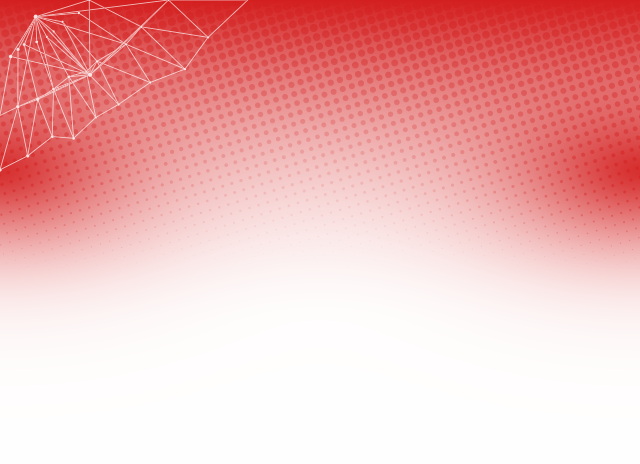
A WebGL 2 fragment shader for this background:

```glsl
#version 300 es
precision highp float;
// Red-to-white backdrop: a top fade joined by two side glows, overlaid with
// a tilted halftone grid whose dots shrink downward, and a white web of
// jittered ring nodes joined by thin lines in the upper left corner.

uniform vec2 u_resolution;
out vec4 fragColor;

const vec3 RED = vec3(0.83, 0.12, 0.12);
const vec3 WHITE = vec3(1.0, 0.997, 0.996);
const float HALF_PI = 1.5707963;
const float SPOKES = 9.0;

float hash(vec2 p) {
    return fract(sin(dot(p, vec2(127.1, 311.7))) * 43758.5453);
}

// Antialiased coverage of a shape from its signed distance
float cover(float d, float pixel) {
    return clamp(0.5 - d / pixel, 0.0, 1.0);
}

float segment(vec2 p, vec2 a, vec2 b) {
    vec2 ab = b - a;
    float h = clamp(dot(p - a, ab) / dot(ab, ab), 0.0, 1.0);
    return length(p - a - ab * h);
}

// Soft elliptical falloff, 1 at the centre
float glow(vec2 offset, vec2 size) {
    return exp(-pow(length(offset / size), 1.5));
}

// Amount of red before the dots are laid over it
float redness(vec2 p, float aspect) {
    float fade = max(1.0 - p.y / 0.7, 0.0);
    vec2 size = vec2(0.282, 0.161);
    float left = 0.9 * glow(p - vec2(0.0, 0.367), size);
    float right = 0.9 * glow(p - vec2(aspect, 0.367), size);
    return 1.0 - (1.0 - fade * fade) * (1.0 - left) * (1.0 - right);
}

// Tilted square grid of dots
float halftone(vec2 p, float cell, float tilt, float pixel) {
    float c = cos(tilt), s = sin(tilt);
    vec2 grid = vec2(c * p.x - s * p.y, s * p.x + c * p.y) / cell;
    float radius = 0.46 * (1.0 - p.y / 0.62);
    float dotMask = cover(length(fract(grid) - 0.5) - radius, pixel / cell);
    return dotMask * smoothstep(0.0, 0.06, radius);
}

// Web node: spoke k on a ring scaled towards the corner
vec2 node(float k, float ring) {
    float s = k / SPOKES;
    float loose = sin(2.0 * HALF_PI * s);
    s += 0.06 * loose * (hash(vec2(k, ring)) - 0.5);
    float rim = 0.3 + 0.234 * pow(1.0 - s, 3.0) + 0.066 * pow(s, 4.0);
    float wobble = 1.0 + 0.14 * loose * (hash(vec2(ring, k + 4.0)) - 0.5);
    return ring * rim * wobble * vec2(cos(s * HALF_PI), sin(s * HALF_PI));
}

float web(vec2 p, float pixel) {
    vec2 hub = vec2(0.194, 0.161);
    vec2 cornerHub = vec2(0.077, 0.036);
    float line = segment(p, hub, cornerHub);
    float knot = min(length(p - hub), length(p - cornerHub)) - 0.0045;
    for (float k = 0.0; k < SPOKES; k++) {
        vec2 rim = node(k, 1.0), nextRim = node(k + 1.0, 1.0);
        vec2 mid = node(k, 0.68), nextMid = node(k + 1.0, 0.68);
        vec2 inner = node(k, 0.36);
        // Outline and triangles between the rings
        line = min(line, segment(p, rim, nextRim));
        line = min(line, segment(p, rim, mid));
        line = min(line, segment(p, nextRim, mid));
        line = min(line, segment(p, mid, nextMid));
        line = min(line, segment(p, inner, nextMid));
        // Fans from the two hubs
        line = min(line, segment(p, hub, mid));
        line = min(line, segment(p, cornerHub, inner));
        if (mod(k, 2.0) < 0.5) {
            line = min(line, segment(p, hub, inner));
            line = min(line, segment(p, cornerHub, mid));
        }
        float size = 0.0018 + 0.002 * hash(vec2(k, 7.0));
        float nodes = min(length(p - nextRim), length(p - mid));
        knot = min(knot, min(nodes, length(p - inner)) - size);
    }
    return max(0.72 * cover(line - 0.0009, pixel), 0.85 * cover(knot, pixel));
}

void main() {
    // Height units, measured down from the upper left corner
    float pixel = 1.0 / u_resolution.y;
    float aspect = u_resolution.x * pixel;
    vec2 p = vec2(gl_FragCoord.x, u_resolution.y - gl_FragCoord.y) * pixel;

    float red = redness(p, aspect);
    float dots = halftone(p, 0.0206, 0.3, pixel);
    red = mix(red, 1.0, 0.55 * red * dots);

    vec3 color = mix(WHITE, RED, red);
    color = mix(color, WHITE, web(p, pixel));
    fragColor = vec4(color, 1.0);
}
```
